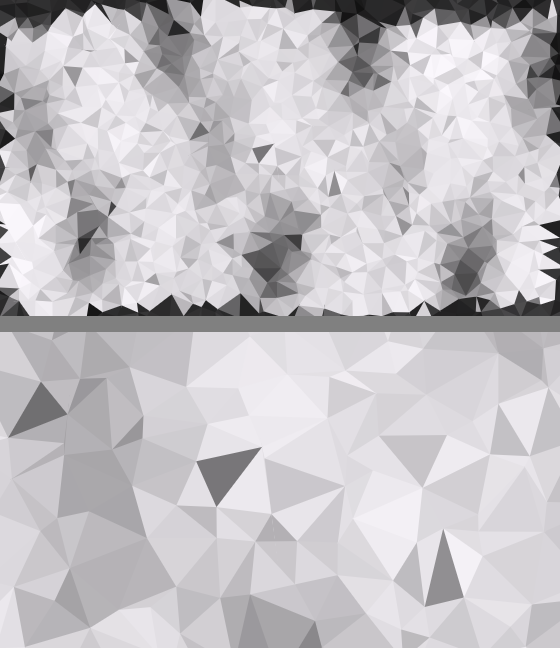
Top, the full canvas; bottom, a detail of the centre.
Write a Shadertoy shader that draws this background.

```glsl
#define ROWS 21.0          // mesh cells per canvas height
#define JITTER 0.46        // vertex displacement, below 0.5 keeps the mesh valid
#define TILT 0.45          // mesh rotation in radians
#define PAPER 0.915        // tone of the bright areas
#define STREAKS 9          // number of soft dark streaks
#define STREAK_SIZE vec2(0.078, 0.175)
#define RIM_DARKNESS 0.78
#define FACET_CONTRAST 0.09
#define TINT vec3(1.0, 0.987, 1.008)

vec2 hash2(vec2 p) {
    vec3 q = fract(vec3(p.xyx) * vec3(0.1031, 0.1030, 0.0973));
    q += dot(q, q.yzx + 33.33);
    return fract((q.xx + q.yz) * q.zy);
}

float cross2(vec2 a, vec2 b) { return a.x * b.y - a.y * b.x; }

mat2 rotation(float a) { return mat2(cos(a), sin(a), -sin(a), cos(a)); }

vec2 meshVertex(vec2 id) {
    return id + JITTER * (2.0 * hash2(id + 71.0) - 1.0);
}

// Signed distance to the line a-b, positive on its left
float edgeSide(vec2 p, vec2 a, vec2 b) {
    return cross2(normalize(b - a), p - a);
}

float triangleCoverage(vec2 p, vec2 a, vec2 b, vec2 c, float pixel) {
    float d = min(edgeSide(p, a, b), min(edgeSide(p, b, c), edgeSide(p, c, a)));
    return clamp(0.5 + d / pixel, 0.0, 1.0);
}

// Tall soft blobs, strongest near the top and bottom
float streakShade(vec2 p, float aspect) {
    float shade = 0.0;
    for (int i = 0; i < STREAKS; i++) {
        float k = float(i);
        vec2 center = vec2(aspect * (k + 0.5) / float(STREAKS) + 0.04 * sin(4.0 * k),
                           fract(0.6 + 0.65 * k));
        vec2 d = (p - center) / STREAK_SIZE;
        d.x += 0.25 * sin(9.0 * p.y + 2.0 * k);
        float strength = 0.2 + 1.1 * abs(center.y - 0.5);
        shade += strength * exp(-dot(d, d));
    }
    return shade;
}

float rimBand(float dist, float depth) {
    depth = max(depth, 0.012);
    return 1.0 - smoothstep(0.5 * depth, depth, dist);
}

// Ragged dark border of uneven depth
float rimShade(vec2 p, float aspect, float ragged) {
    float top = 0.055 + 0.05 * sin(4.5 * p.x + 1.7) + 0.02 * sin(17.0 * p.x);
    float bottom = 0.028 + 0.03 * sin(6.0 * p.x + 4.2);
    float side = 0.012 + 0.02 * sin(9.0 * p.y + 1.5);
    float shade = rimBand(1.0 - p.y + ragged, top);
    shade = max(shade, rimBand(p.y + ragged, bottom));
    return max(shade, rimBand(min(p.x, aspect - p.x) + ragged, side));
}

// Flat tone of one facet, taken at its centroid
vec3 facetColor(vec2 center, vec2 seed, float aspect) {
    vec2 h = hash2(seed);
    vec2 g = hash2(seed + 19.7);
    float tone = PAPER + 0.025 * sin(5.0 * center.x + 1.3 * sin(4.0 * center.y))
                       + 0.02 * sin(7.0 * center.y - 3.0 * center.x);
    tone += FACET_CONTRAST * (h.x - 0.5) - 0.16 * pow(h.y, 5.0);
    tone -= streakShade(center, aspect) * mix(0.7, 1.3, g.x);
    tone -= 0.3 * step(0.985, g.y);
    tone -= RIM_DARKNESS * rimShade(center, aspect, 0.04 * (g.y - 0.5)) * mix(0.75, 1.1, h.x);
    return clamp(tone, 0.07 + 0.1 * h.y, 0.98) * TINT;
}

void mainImage(out vec4 fragColor, in vec2 fragCoord) {
    float aspect = iResolution.x / iResolution.y;
    mat2 toMesh = rotation(TILT) * ROWS;
    mat2 toCanvas = rotation(-TILT) / ROWS;
    vec2 p = toMesh * (fragCoord / iResolution.y);
    float pixel = ROWS / iResolution.y;
    vec2 cell = floor(p);
    vec4 sum = vec4(0.0);

    for (int j = -1; j <= 1; j++)
    for (int i = -1; i <= 1; i++) {
        vec2 id = cell + vec2(i, j);
        vec2 a = meshVertex(id);
        vec2 b = meshVertex(id + vec2(1, 0));
        vec2 c = meshVertex(id + vec2(1, 1));
        vec2 d = meshVertex(id + vec2(0, 1));

        // Split the quad along its shorter inner diagonal
        bool acInside = cross2(c - a, b - a) < 0.0 && cross2(c - a, d - a) > 0.0;
        bool bdInside = cross2(d - b, c - b) < 0.0 && cross2(d - b, a - b) > 0.0;
        bool splitAC = acInside && (!bdInside || distance(a, c) < distance(b, d));
        vec2 q0 = splitAC ? a : b;
        vec2 q1 = splitAC ? b : c;
        vec2 q2 = splitAC ? c : d;
        vec2 q3 = splitAC ? d : a;

        float w0 = triangleCoverage(p, q0, q1, q2, pixel);
        float w1 = triangleCoverage(p, q0, q2, q3, pixel);
        if (w0 > 0.0)
            sum += w0 * vec4(facetColor(toCanvas * (q0 + q1 + q2) / 3.0, id + 131.3, aspect), 1.0);
        if (w1 > 0.0)
            sum += w1 * vec4(facetColor(toCanvas * (q0 + q2 + q3) / 3.0, id + 257.9, aspect), 1.0);
    }
    fragColor = vec4(sum.rgb / max(sum.a, 0.001), 1.0);
}
```
